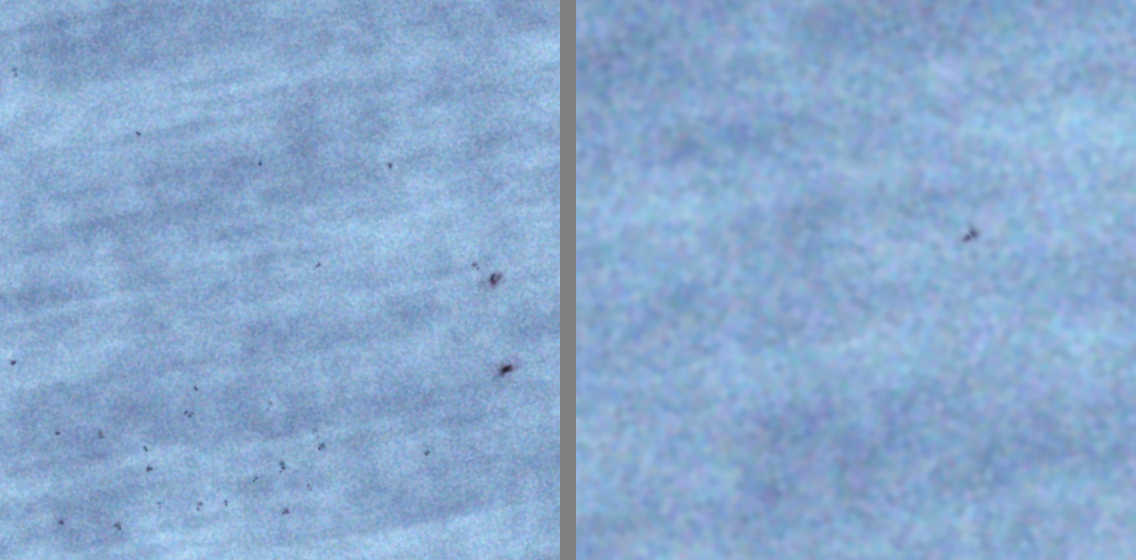
Left, the full canvas; right, a detail of the centre.
Reproduce this texture procedurally as a Shadertoy shader.

```glsl
#define SHADE vec3(0.478, 0.587, 0.742)
#define LIGHT vec3(0.615, 0.757, 0.893)
#define SPECK_COLOR vec3(0.25, 0.27, 0.42)
#define STAIN_COLOR vec3(0.12, 0.08, 0.17)
#define HALO_COLOR vec3(0.41, 0.41, 0.56)
#define STREAK_ANGLE 0.18
#define GRAIN_CELLS 210.0
#define GRAIN_AMOUNT 0.058
#define SPECK_COUNT 28
#define STAIN_COUNT 2
#define SCRATCH_COUNT 5

// Integer hash giving three values in 0..1
vec3 hash3(ivec2 cell, int seed) {
    uvec3 v = uvec3(cell.x, cell.y, seed) * 1664525u + 1013904223u;
    v.x += v.y * v.z; v.y += v.z * v.x; v.z += v.x * v.y;
    v ^= v >> 16u;
    v.x += v.y * v.z; v.y += v.z * v.x; v.z += v.x * v.y;
    return vec3(v >> 8u) / 16777216.0;
}

// Smooth value noise in -1..1, independent in each channel
vec3 noise3(vec2 p, int seed) {
    ivec2 c = ivec2(floor(p));
    vec2 f = fract(p);
    f = f * f * f * (f * (f * 6.0 - 15.0) + 10.0);
    vec3 low = mix(hash3(c, seed), hash3(c + ivec2(1, 0), seed), f.x);
    vec3 high = mix(hash3(c + ivec2(0, 1), seed), hash3(c + ivec2(1, 1), seed), f.x);
    return mix(low, high, f.y) * 2.0 - 1.0;
}

float noise(vec2 p, int seed) { return noise3(p, seed).x; }

mat2 rotation(float a) { return mat2(cos(a), -sin(a), sin(a), cos(a)); }

// Cloudy patches, slanted streaks and faint upright bands
float surfaceTone(vec2 uv) {
    vec2 q = rotation(STREAK_ANGLE) * uv;
    q.y += 0.006 * noise(uv * 3.0, 1);
    float tone = 0.5;
    tone += 0.18 * noise(q * vec2(1.8, 10.0), 2);
    tone += 0.25 * noise(q * vec2(2.6, 24.0), 3);
    tone += 0.24 * noise(q * vec2(3.5, 52.0), 4);
    tone += 0.18 * noise(q * vec2(6.0, 9.0), 5);
    tone += 0.22 * noise(q * vec2(15.0, 22.0), 6);
    tone += 0.17 * noise(uv * vec2(38.0, 45.0), 7);
    tone += 0.16 * noise(uv * vec2(15.0, 2.5), 8);
    return tone;
}

// Pale hairlines that bend over toward the right
float scratches(vec2 uv) {
    float sum = 0.0;
    for (int i = 0; i < SCRATCH_COUNT; i++) {
        vec3 h = hash3(ivec2(i, 3), 9);
        float start = 0.065 + 0.31 * float(i - 2) + 0.04 * h.x;
        float bend = 0.45 * uv.y + 0.5 * uv.y * uv.y;
        float wobble = 0.005 * noise(uv * 14.0, 10 + i) + 0.002 * noise(uv * 70.0, 18);
        float d = abs(uv.x - start - bend - wobble) / length(vec2(1.0, 0.45 + uv.y));
        float wear = smoothstep(-0.5, 0.7, noise(vec2(uv.y * 9.0, h.y * 50.0), 20));
        wear *= 0.7 + 0.5 * noise(uv * 90.0, 21);
        sum += wear * (0.6 * exp(-d * d / 2.5e-6) + 0.35 * exp(-d * d / 9e-5));
    }
    return sum;
}

// Small soft two-lobed specks, denser at the lower left
vec3 addSpecks(vec3 col, vec2 uv) {
    vec2 rough = 0.0015 * noise3(uv * 140.0, 30).xy;
    for (int i = 0; i < SPECK_COUNT; i++) {
        vec3 place = hash3(ivec2(i, 7), 31);
        vec3 shape = hash3(ivec2(i, 8), 32);
        vec2 center = 0.02 + 0.94 * place.xy;
        if (i % 5 < 3) center = vec2(0.08, 0.05) + vec2(0.52, 0.29) * place.xy;
        vec2 p = uv - center + rough;
        float radius = mix(0.0042, 0.0072, shape.x);
        vec2 lobe = radius * 1.7 * (vec2(shape.y, shape.z) - vec2(0.5, 1.0));
        float d = min(length(p) / radius, length(p - lobe) / (radius * 0.75));
        float halo = step(0.75, place.z) * exp(-dot(p, p) / 3e-4);
        col = mix(col, LIGHT, 0.55 * halo);
        col = mix(col, SPECK_COLOR, mix(0.4, 0.9, shape.z) * exp(-1.9 * d * d));
    }
    return col;
}

// Larger blots with a dark heart and a purplish fringe
vec3 addStains(vec3 col, vec2 uv) {
    vec2 rough = 0.006 * noise3(uv * 85.0, 40).xy;
    for (int i = 0; i < STAIN_COUNT; i++) {
        float k = float(i);
        vec2 p = rotation(0.4) * (uv - vec2(0.88 + 0.025 * k, 0.5 - 0.16 * k)) + rough;
        float halo = exp(-dot(p, p * vec2(0.6, 1.3)) / 2.8e-4);
        float core = exp(-dot(p, p * vec2(0.7, 1.6)) / mix(6e-5, 1e-4, k));
        col = mix(col, HALO_COLOR, 0.75 * halo);
        col = mix(col, STAIN_COLOR, mix(0.65, 0.92, k) * core);
    }
    return col;
}

void mainImage(out vec4 fragColor, in vec2 fragCoord) {
    vec2 uv = fragCoord / iResolution.y;
    vec3 col = mix(SHADE, LIGHT, surfaceTone(uv));
    col += 0.045 * scratches(uv);
    col = addSpecks(col, uv);
    col = addStains(col, uv);

    // Fine grain, partly grey and partly coloured, over soft colour mottling
    vec3 tint = noise3(rotation(0.5) * uv * GRAIN_CELLS, 50);
    float grey = noise(rotation(1.1) * uv * GRAIN_CELLS * 0.85, 51);
    vec3 mottle = noise3(rotation(0.8) * uv * GRAIN_CELLS * 0.45, 52);
    col += GRAIN_AMOUNT * (0.7 * tint * vec3(1.1, 0.7, 0.8) + 0.65 * grey);
    col += 0.017 * mottle * vec3(1.1, 0.9, 0.9);
    fragColor = vec4(clamp(col, 0.0, 1.0), 1.0);
}
```
